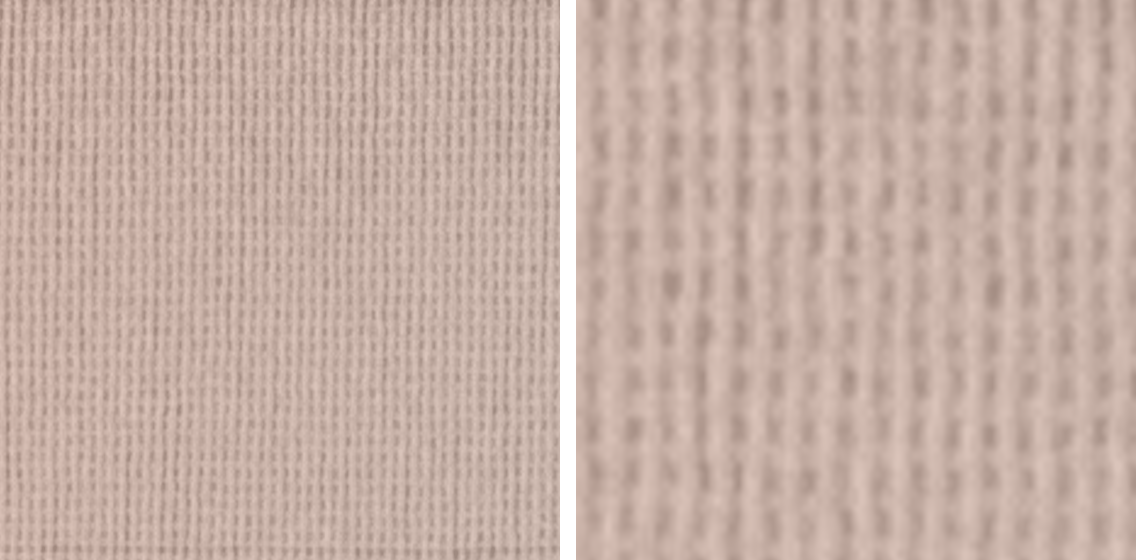
Left: the whole. Right: its middle third, enlarged.
A WebGL 2 fragment shader for this texture:

```glsl
#version 300 es
precision highp float;

uniform vec2 u_resolution;
out vec4 outColor;

const vec2 REPEATS = vec2(46.0, 35.5);      // cells across and down
const vec2 DENT_HALF = vec2(0.16, 0.27);    // dent half size, in cells
const float DENT_SOFTNESS = 0.20;
const float DENT_DEPTH = 0.47;
const float GROOVE_DEPTH = 0.26;
const float RIDGE_LIGHT = 0.17;
const float SIDE_LIGHT = 0.13;
const float GRAIN = 0.13;
const float BASE_TONE = 0.70;
const vec3 SHADOW = vec3(0.655, 0.565, 0.525);
const vec3 LIGHT = vec3(0.835, 0.745, 0.705);
const vec3 TINT_SHIFT = vec3(-0.012, 0.006, 0.010);  // pink left, grey right

float hash(vec2 p) {
    vec3 q = fract(vec3(p.xyx) * 0.1031);
    q += dot(q, q.yzx + 33.33);
    return fract((q.x + q.y) * q.z);
}

float noise(vec2 p) {
    vec2 i = floor(p), f = fract(p);
    f = f * f * (3.0 - 2.0 * f);
    float low = mix(hash(i), hash(i + vec2(1.0, 0.0)), f.x);
    float high = mix(hash(i + vec2(0.0, 1.0)), hash(i + vec2(1.0)), f.x);
    return mix(low, high, f.y);
}

float signedNoise(vec2 p) {
    return 2.0 * noise(p) - 1.0;
}

float roundedBox(vec2 p, vec2 halfSize, float radius) {
    vec2 d = abs(p) - halfSize + radius;
    return length(max(d, 0.0)) + min(max(d.x, d.y), 0.0) - radius;
}

// Nearly straight cloth grid with a slight lean and small local jitter
vec2 weaveCoords(vec2 uv) {
    vec2 g = uv * REPEATS;
    g.x += 0.16 * signedNoise(uv * vec2(3.0, 2.0)) - 0.7 * uv.y;
    g.y += 0.22 * signedNoise(uv * vec2(5.0, 3.0) + 17.0);
    g += vec2(0.10, 0.13) * vec2(signedNoise(g * 0.9 + 31.0), signedNoise(g * 0.9 + 57.0));
    return g;
}

// Soft dent whose size and depth vary from cell to cell
float dent(vec2 g, float stretch) {
    vec2 cell = floor(g);
    vec2 p = fract(g) - 0.5;
    vec2 halfSize = DENT_HALF * vec2(0.75 + 0.5 * hash(cell + 5.0),
                                     0.85 + 0.3 * hash(cell + 9.0));
    halfSize.y += 0.09 * stretch;
    float d = roundedBox(p, halfSize, 0.13);
    float strength = 0.65 + 0.7 * hash(cell + 23.0);
    return strength * (1.0 - smoothstep(-DENT_SOFTNESS, DENT_SOFTNESS, d));
}

void main() {
    vec2 uv = gl_FragCoord.xy / u_resolution;
    vec2 g = weaveCoords(uv);
    float topWear = smoothstep(0.5, 1.0, uv.y);
    float column = floor(g.x);
    float across = fract(g.x) - 0.5;

    // Pressed dents and the column grooves joining them
    float dents = dent(g, topWear);
    float groove = 1.0 - smoothstep(0.02, 0.26, abs(across + 0.06));
    float streak = noise(vec2(column * 7.3, uv.y * 7.0));
    groove *= smoothstep(0.45, 1.0, streak + 0.2 * topWear);

    // Raised cords: lit on one flank, shaded on the other, broken by crossings
    float ridge = smoothstep(0.18, 0.42, abs(across));
    ridge *= 0.6 + 0.8 * noise(g * vec2(1.2, 1.6) + 71.0);
    float flank = sin(6.2831853 * across) * (0.7 + 0.6 * noise(g * 0.8 + 7.0));

    // Fibre grain in several sizes, and broad unevenness
    float fuzz = signedNoise(uv * vec2(230.0, 190.0))
               + 0.8 * signedNoise(uv * vec2(125.0, 100.0) + 13.0)
               + 0.5 * signedNoise(uv * vec2(64.0, 46.0) + 29.0);
    float broad = signedNoise(uv * 3.5 + 83.0);

    float tone = BASE_TONE + RIDGE_LIGHT * ridge + SIDE_LIGHT * flank;
    tone -= DENT_DEPTH * dents * (0.95 + 0.2 * topWear);
    tone -= GROOVE_DEPTH * groove;
    tone += GRAIN * fuzz * (0.9 + 0.4 * topWear) + 0.02 * broad;

    // Shaded upper rim and the crease along the lower edge
    tone -= 0.12 * smoothstep(0.965, 1.0, uv.y);
    float creaseY = 0.016 + 0.004 * signedNoise(vec2(uv.x * 9.0, 2.0));
    tone -= 0.18 * (1.0 - smoothstep(0.002, 0.009, abs(uv.y - creaseY)));

    vec3 color = mix(SHADOW, LIGHT, clamp(tone, -0.15, 1.12));
    color += TINT_SHIFT * (uv.x - 0.5 + 0.3 * (0.5 - uv.y));
    outColor = vec4(color, 1.0);
}
```
